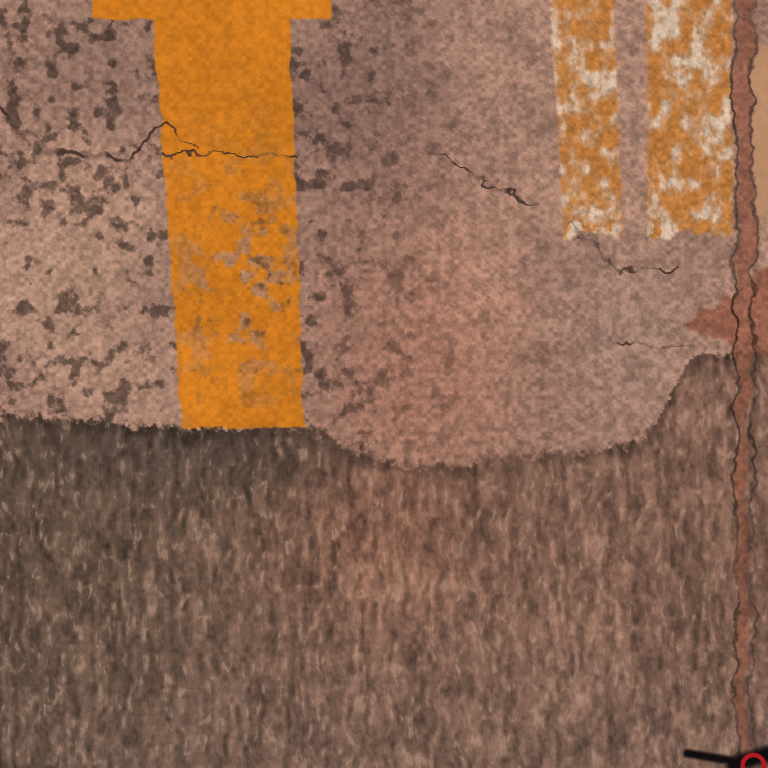
Reproduce this texture procedurally as a three.js fragment shader.

```glsl
varying vec2 vUv;

float hash(vec2 p) {
  return fract(sin(dot(p, vec2(127.1, 311.7))) * 43758.5453);
}

float noise(vec2 p) {
  vec2 i = floor(p), f = fract(p);
  f = f * f * (3.0 - 2.0 * f);
  return mix(mix(hash(i), hash(i + vec2(1.0, 0.0)), f.x),
             mix(hash(i + vec2(0.0, 1.0)), hash(i + vec2(1.0)), f.x), f.y);
}

float fbm(vec2 p) {
  float sum = 0.0, weight = 0.5;
  for (int i = 0; i < 5; i++) {
    sum += weight * noise(p);
    p = mat2(1.6, 1.2, -1.2, 1.6) * p + 17.3;
    weight *= 0.5;
  }
  return sum / 0.97;
}

float segment(vec2 p, vec2 a, vec2 b) {
  vec2 d = b - a;
  return length(p - a - d * clamp(dot(p - a, d) / dot(d, d), 0.0, 1.0));
}

float line(vec2 p, vec2 a, vec2 b, float width) {
  return 1.0 - smoothstep(width * 0.3, width + 0.0015, segment(p, a, b));
}

// Soft-edged span between two values
float span(float x, float low, float high, float soft) {
  return smoothstep(low - soft, low + soft, x) * (1.0 - smoothstep(high - soft, high + soft, x));
}

float blob(vec2 p, vec2 center, vec2 radius) {
  vec2 d = (p - center) / radius;
  return exp(-dot(d, d));
}

float plasterEdge(float x) {
  return 0.458 - 0.015 * smoothstep(0.0, 0.2, x) - 0.048 * smoothstep(0.37, 0.53, x)
    + 0.02 * smoothstep(0.6, 0.8, x) + 0.125 * smoothstep(0.82, 0.92, x);
}

vec3 plaster(vec2 p, float cloud, float grain) {
  vec3 color = mix(vec3(0.55, 0.42, 0.365), vec3(0.64, 0.49, 0.42), smoothstep(0.25, 0.75, cloud));
  color = mix(color, vec3(0.69, 0.55, 0.46), 0.5 * blob(p, vec2(0.08, 0.63), vec2(0.14, 0.16)));
  color = mix(color, vec3(0.45, 0.345, 0.31), 0.6 * blob(p, vec2(0.45, 0.88), vec2(0.11, 0.14)));
  color = mix(color, vec3(0.46, 0.36, 0.32), 0.4 * blob(p, vec2(0.14, 0.93), vec2(0.1)));
  color = mix(color, vec3(0.65, 0.43, 0.35), 0.5 * blob(p, vec2(0.55, 0.52), vec2(0.15, 0.2)));
  color = mix(color, vec3(0.64, 0.52, 0.45), 0.5 * blob(p, vec2(0.82, 0.57), vec2(0.1, 0.12)));
  float rough = 1.0 - 0.75 * smoothstep(0.35, 0.65, p.x);
  float pits = smoothstep(0.53, 0.72, fbm(p * 62.0 + 4.0));
  return color * (0.74 + 0.56 * grain) * (1.04 - 0.42 * pits * rough);
}

vec3 ribbedBase(vec2 p, float cloud, float grain) {
  vec3 color = mix(vec3(0.39, 0.31, 0.26), vec3(0.50, 0.375, 0.315), smoothstep(0.05, 0.6, p.x));
  color = mix(color, vec3(0.48, 0.38, 0.33), 0.5 * (1.0 - smoothstep(0.0, 0.25, p.y)));
  color = mix(color, vec3(0.56, 0.36, 0.28), 0.35 * blob(p, vec2(0.5, 0.32), vec2(0.12)));
  color = mix(color, vec3(0.28, 0.24, 0.21), 0.6 * blob(p, vec2(0.24, 0.41), vec2(0.2, 0.055)));
  color *= 0.88 + 0.24 * cloud;
  vec2 bent = p + 0.008 * vec2(noise(p * 35.0), noise(p * 90.0));
  float ribs = noise(bent * vec2(130.0, 28.0));
  float chips = fbm(bent * vec2(150.0, 75.0));
  color *= 0.35 + 0.35 * ribs + 0.65 * chips + 0.3 * grain;
  return mix(color, vec3(0.66, 0.55, 0.47), 0.5 * smoothstep(0.6, 0.82, chips));
}

void main() {
  vec2 p = vUv;
  float cloud = fbm(p * 8.0);
  float grain = fbm(p * 170.0);
  vec2 wobble = vec2(fbm(p * 45.0), fbm(p * 45.0 + 40.0)) - 0.5;
  vec2 q = p + 0.026 * wobble;
  vec2 e = p + 0.009 * wobble;

  // Plaster over ribbed masonry
  float rim = q.y - plasterEdge(q.x) + 0.02 * (grain - 0.5);
  float blur = mix(0.004, 0.013, span(p.x, 0.4, 0.8, 0.06));
  vec3 color = mix(ribbedBase(p, cloud, grain), plaster(p, cloud, grain), smoothstep(-blur, blur, rim));
  color *= 1.0 - 0.45 * cloud * exp(-pow((rim + 0.006) / 0.008, 2.0));

  // Solid orange stem and crossbar
  float lean = (1.0 - e.y) * 0.07;
  float stem = span(e.x, 0.198 + lean, 0.376 + lean * 0.5, 0.0015) * smoothstep(0.441, 0.445, e.y);
  float bar = span(e.x, 0.12, 0.43, 0.002) * smoothstep(0.973, 0.977, e.y);
  float wear = smoothstep(0.5, 0.62, fbm(p * 50.0 + 8.0)) * blob(p, vec2(0.32, 0.63), vec2(0.1, 0.14));
  vec3 orange = vec3(0.80, 0.47, 0.12) * (0.79 + 0.16 * cloud + 0.28 * grain);
  color = mix(color, orange, max(stem, bar) * (0.96 - 0.75 * wear));

  // Faded pair of strokes with chalky tips
  float slant = (1.0 - e.y) * 0.065;
  float leftStroke = span(e.x, 0.717 + slant * 0.9, 0.8 + slant * 0.55, 0.003);
  float rightStroke = span(e.x, 0.842, 0.952 + slant * 0.1, 0.003);
  float faded = max(leftStroke, rightStroke) * smoothstep(0.69, 0.698, q.y);
  float flecks = fbm(p * vec2(75.0, 50.0) + 2.0);
  float tips = span(q.y, 0.69, 0.708, 0.004) * (1.0 - smoothstep(0.86, 0.9, p.x));
  vec3 ochre = mix(vec3(0.73, 0.46, 0.21), vec3(0.76, 0.59, 0.45), smoothstep(0.35, 0.65, flecks));
  ochre = mix(ochre, vec3(0.84, 0.74, 0.64), smoothstep(0.55, 0.72, flecks + 0.2 * tips));
  color = mix(color, ochre * (0.78 + 0.44 * grain), faded * 0.88);

  // Red vertical seam, spur and pale sliver
  float sliver = span(q.x, 0.983, 1.1, 0.003) * span(q.y, 0.71, 0.94, 0.01);
  color = mix(color, vec3(0.74, 0.55, 0.40), sliver * 0.8);
  float seam = span(q.x, 0.959, 0.971 + 0.009 * smoothstep(0.4, 0.7, q.y), 0.004);
  float spur = span(q.y, 0.575 - (q.x - 0.89) * 0.4, 0.575 + (q.x - 0.89) * 0.7, 0.004) * step(0.89, q.x);
  vec3 rust = vec3(0.53, 0.32, 0.25) * (0.6 + 0.3 * cloud + 0.5 * grain);
  color = mix(color, rust, max(seam * 0.75, spur * 0.8));
  color *= 1.0 - cloud * (0.8 * span(q.x, 0.955, 0.959, 0.002) + 0.6 * span(q.x, 0.978, 0.982, 0.002));

  // Broken branching cracks
  float crack = line(q, vec2(0.0, 0.86), vec2(0.06, 0.80), 0.002);
  crack = max(crack, line(q, vec2(0.06, 0.80), vec2(0.17, 0.79), 0.004));
  crack = max(crack, line(q, vec2(0.17, 0.79), vec2(0.21, 0.84), 0.002));
  crack = max(crack, line(q, vec2(0.21, 0.84), vec2(0.26, 0.805), 0.001));
  crack = max(crack, line(q, vec2(0.21, 0.80), vec2(0.385, 0.795), 0.001));
  crack = max(crack, line(q, vec2(0.56, 0.80), vec2(0.70, 0.73), 0.001));
  crack = max(crack, line(q, vec2(0.74, 0.71), vec2(0.80, 0.65), 0.002));
  crack = max(crack, line(q, vec2(0.80, 0.65), vec2(0.88, 0.65), 0.002));
  crack = max(crack, line(q, vec2(0.81, 0.55), vec2(0.90, 0.555), 0.001));
  crack *= 0.3 + 0.6 * smoothstep(0.3, 0.6, noise(p * 60.0));
  color = mix(color, vec3(0.25, 0.18, 0.16), crack);

  // Dark handle and red ring in the corner
  float handle = max(line(p, vec2(0.895, 0.019), vec2(0.955, 0.009), 0.007),
                     line(p, vec2(0.955, 0.005), vec2(1.0, 0.018), 0.015));
  color = mix(color, vec3(0.07, 0.055, 0.06), handle);
  float ring = abs(length(p - vec2(0.981, 0.003)) - 0.014);
  color = mix(color, vec3(0.68, 0.10, 0.12), 1.0 - smoothstep(0.002, 0.004, ring));

  gl_FragColor = vec4(color, 1.0);
}
```
